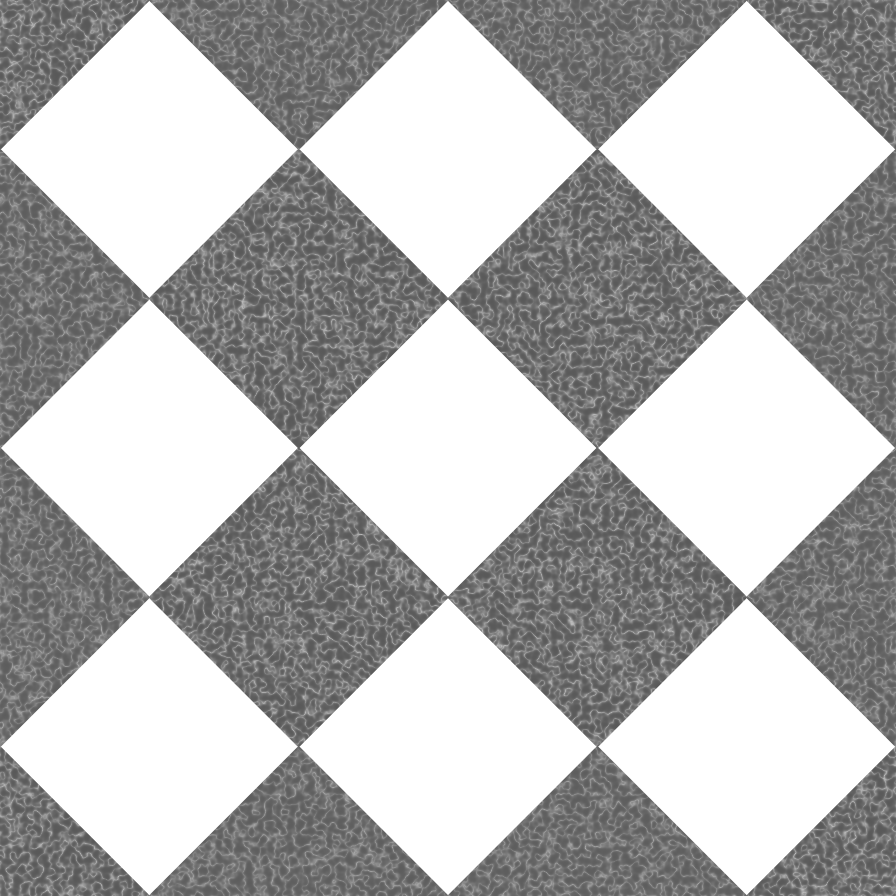
A Shadertoy shader for this pattern:

```glsl
// White diamonds three across and three down on a grey ground of fine branching grain.

// Unit gradient at a lattice point, wrapped to the period
vec2 latticeGradient(vec2 cell, float period) {
    uvec2 q = uvec2(mod(cell, period));
    uint h = q.x * 1597334673u ^ q.y * 3812015801u ^ uint(period) * 668265263u;
    h = (h ^ (h >> 15)) * 2246822519u;
    h = (h ^ (h >> 13)) * 3266489917u;
    float angle = 6.2831853 * float((h >> 8) & 65535u) / 65536.0;
    return vec2(cos(angle), sin(angle));
}

// Gradient noise that repeats over the canvas
float gradientNoise(vec2 uv, float period) {
    vec2 p = uv * period, cell = floor(p), f = p - cell;
    vec2 w = f * f * f * (f * (f * 6.0 - 15.0) + 10.0);
    vec2 e = vec2(0.0, 1.0);
    float a = dot(latticeGradient(cell, period), f);
    float b = dot(latticeGradient(cell + e.yx, period), f - e.yx);
    float c = dot(latticeGradient(cell + e.xy, period), f - e.xy);
    float d = dot(latticeGradient(cell + e.yy, period), f - e.yy);
    return mix(mix(a, b, w.x), mix(c, d, w.x), w.y);
}

// Light veins along the zero lines of the noise, with uneven brightness
float veinGrain(vec2 uv) {
    float n = gradientNoise(uv, 88.0) + 0.4 * gradientNoise(uv, 176.0);
    float vein = exp(-6.5 * abs(n));
    return vein * (0.9 + 0.9 * gradientNoise(uv, 120.0));
}

void mainImage(out vec4 fragColor, in vec2 fragCoord) {
    vec2 uv = fragCoord / iResolution.xy;
    vec2 grid = uv * 3.0;

    // Grey ground, a little softer in the tiles at the middle of each border
    vec2 tile = mod(floor(grid + 0.5), 3.0);
    bool soft = (tile.x < 0.5) != (tile.y < 0.5);
    float grey = 0.43 + (soft ? 0.22 : 0.28) * (veinGrain(uv) - 0.3);

    // White diamond in each cell
    vec2 local = abs(fract(grid) - 0.5);
    float edge = (local.x + local.y - 0.497) * 0.7071;
    float pixel = 3.0 / min(iResolution.x, iResolution.y);
    float diamond = 1.0 - smoothstep(-0.6 * pixel, 0.6 * pixel, edge);

    fragColor = vec4(vec3(mix(grey, 1.0, diamond)), 1.0);
}
```
